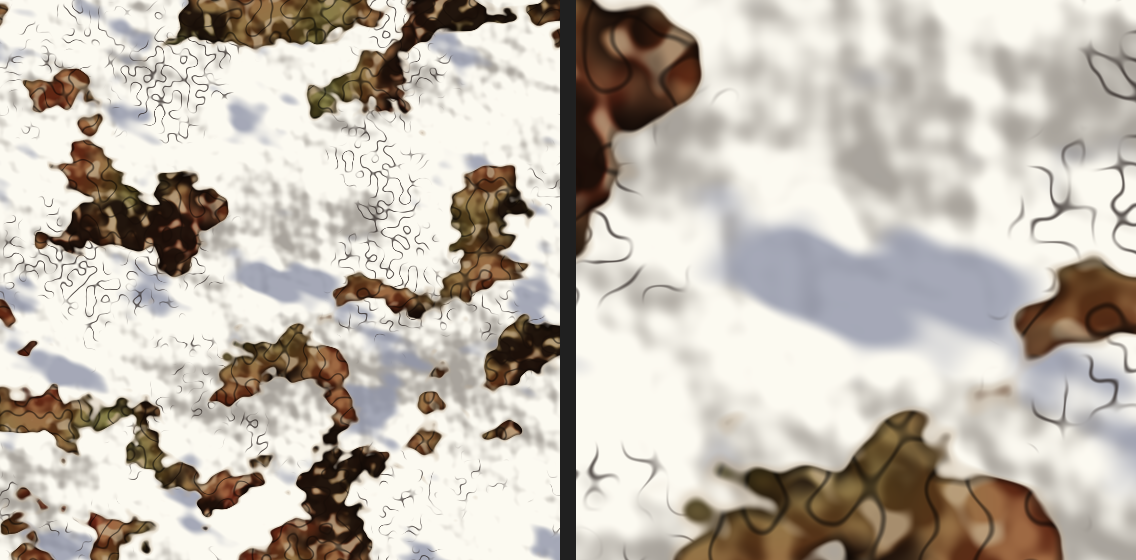
Left: the whole. Right: its middle third, enlarged.
Write a Shadertoy shader that draws this texture.

```glsl
// Lichen-like rusty crusts scattered over pale, weathered plaster.
// Warped gradient noise is cut at a level to shape the crusts; finer noise
// adds grains, cracks and soot, with streaks and blue smudges on the ground.

vec2 gradientAt(vec2 cell) {
    float angle = 6.2832 * fract(sin(dot(cell, vec2(127.1, 311.7))) * 43758.55);
    return vec2(cos(angle), sin(angle));
}

float noise(vec2 p) {
    vec2 i = floor(p), f = p - i;
    vec2 u = f * f * f * (f * (f * 6.0 - 15.0) + 10.0);
    vec2 e = vec2(0.0, 1.0);
    float low = mix(dot(gradientAt(i), f), dot(gradientAt(i + e.yx), f - e.yx), u.x);
    float high = mix(dot(gradientAt(i + e), f - e), dot(gradientAt(i + 1.0), f - 1.0), u.x);
    return mix(low, high, u.y);
}

float fbm(vec2 p) {
    float sum = 0.0, amplitude = 1.0;
    for (int k = 0; k < 4; k++) {
        sum += amplitude * noise(p);
        p = mat2(1.6, 1.2, -1.2, 1.6) * p + 7.3;
        amplitude *= 0.5;
    }
    return sum;
}

vec2 rotate(vec2 p, float angle) {
    float c = cos(angle), s = sin(angle);
    return vec2(c * p.x - s * p.y, s * p.x + c * p.y);
}

// Positive inside a crust, negative on bare ground
float crustField(vec2 p) {
    vec2 q = p * vec2(1.0, 1.2);
    q += 0.025 * vec2(noise(p * 9.0 + 3.0), noise(p * 9.0 + 41.0));
    return noise(q * 7.0 + 12.4) + 0.6 * noise(q * 3.0 + 5.7)
         + 0.38 * noise(rotate(q, 0.6) * 17.0) + 0.22 * noise(q * 39.0) - 0.2;
}

vec3 groundColor(vec2 p) {
    vec3 cream = vec3(0.99, 0.98, 0.945);

    // Mottled grey wash, drawn out along two brushing directions
    float sweep = noise(rotate(p, 0.35) * vec2(9.0, 42.0));
    float scrape = noise(rotate(p, -0.2) * vec2(55.0, 8.0) + 19.0);
    float wash = 0.8 * fbm(p * vec2(3.0, 4.5) + 31.0) + 0.55 * sweep
               + 0.35 * scrape + 0.3 * noise(p * 60.0);
    vec3 color = mix(cream, vec3(0.66, 0.64, 0.61), smoothstep(-0.03, 0.66, wash));

    // Blue-grey smudges
    float smudge = noise(rotate(p, 0.4) * vec2(5.0, 10.0) + 63.0)
                 + 0.3 * noise(p * 25.0 + 8.0) + 0.25 * sweep;
    color = mix(color, vec3(0.56, 0.58, 0.66), 0.8 * smoothstep(0.2, 0.48, smudge));

    // Clusters of fine curly soot marks
    float curl = 1.0 - smoothstep(0.0, 0.09, abs(noise(rotate(p, 0.8) * 48.0)));
    float cluster = noise(p * 5.0 + 88.0) + 0.6 * noise(p * 27.0 + 4.0);
    return mix(color, vec3(0.17, 0.14, 0.13), 0.75 * curl * smoothstep(0.14, 0.42, cluster));
}

vec3 crustColor(vec2 p, float depth) {
    // Rust and ochre body drifting between red and olive
    float mottle = noise(p * 26.0 + 14.0) + 0.6 * noise(p * 58.0);
    vec3 color = mix(vec3(0.34, 0.19, 0.09), vec3(0.59, 0.44, 0.27),
                     smoothstep(-0.3, 0.32, mottle));
    color += noise(p * 6.0 + 52.0) * vec3(0.14, -0.14, -0.04);

    // Pale grains parted by dark cracks
    float grain = noise(rotate(p, 0.5) * 40.0 + 27.0);
    float crack = 1.0 - smoothstep(0.0, 0.09, abs(noise(p * 31.0 + 70.0)));
    color = mix(color, vec3(0.76, 0.67, 0.54), 0.75 * smoothstep(0.12, 0.38, grain));
    color *= 1.0 - 0.5 * crack;

    // Charred areas leave the tops of the grains exposed
    float char = noise(p * 4.5 + 36.0) + 0.5 * noise(p * 20.0 + 9.0);
    float soot = smoothstep(0.0, 0.26, char) * smoothstep(0.3, 0.05, grain);
    color = mix(color, vec3(0.09, 0.05, 0.03), 0.92 * soot);

    // Darkened rim
    return color * mix(0.6, 1.0, smoothstep(0.01, 0.12, depth));
}

void mainImage(out vec4 fragColor, in vec2 fragCoord) {
    vec2 p = fragCoord / iResolution.y;
    float depth = crustField(p);

    vec3 color = groundColor(p);
    // Thin tan stain around each crust
    color = mix(color, vec3(0.74, 0.66, 0.56), 0.45 * smoothstep(-0.08, 0.0, depth));
    color = mix(color, crustColor(p, depth), smoothstep(-0.022, 0.028, depth));

    fragColor = vec4(clamp(color, 0.0, 1.0), 1.0);
}
```
